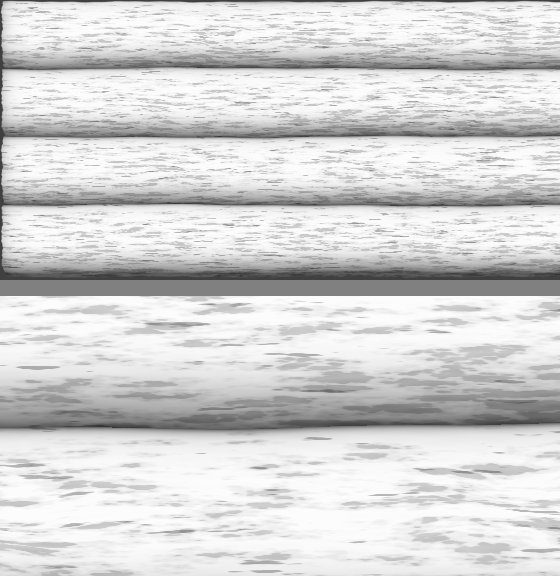
Top: the whole. Bottom: its middle third, enlarged.
Reproduce this texture map procedurally as a WebGL 2 fragment shader.

```glsl
#version 300 es
precision highp float;
// Four stacked whitewashed logs with peeling paint, knots and shaded seams.

uniform vec2 u_resolution;
out vec4 fragColor;

vec2 hash2(vec2 p) {
    return fract(sin(vec2(dot(p, vec2(127.1, 311.7)), dot(p, vec2(269.5, 183.3)))) * 43758.55);
}

// Distance to the nearest scattered cell point
float cellular(vec2 p) {
    vec2 cell = floor(p);
    float nearest = 4.0;
    for (int j = -1; j <= 1; j++) {
        for (int i = -1; i <= 1; i++) {
            vec2 corner = cell + vec2(i, j);
            vec2 d = corner + hash2(corner) - p;
            nearest = min(nearest, dot(d, d));
        }
    }
    return sqrt(nearest);
}

// Layered cells give islands with frayed edges
float flakes(vec2 p) {
    float sum = 0.0, weight = 0.42;
    for (int i = 0; i < 4; i++) {
        sum += weight * cellular(p);
        p = p * vec2(2.2, 1.7) + vec2(17.3, 9.1);
        weight *= 0.66;
    }
    return sum;
}

float waves(float x, float phase) {
    return 0.5 * sin(x * 7.0 + phase) + 0.3 * sin(x * 17.0 + phase * 2.3)
         + 0.2 * sin(x * 41.0 + phase * 3.7);
}

// Rounded log: broad shade below, narrow shade above, f runs bottom to top
float logShade(float f) {
    float under = 0.36 * exp(-f * f * 20.0) + 0.27 * exp(-f * 24.0);
    float above = 0.45 * exp((f - 1.0) * 60.0) + 0.15 * exp((f - 1.0) * 13.0);
    return 0.99 - under - above;
}

void main() {
    vec2 uv = gl_FragCoord.xy / u_resolution;

    // Rows with gently wavering seams
    float t = 4.1 * uv.y - 0.1 + 0.022 * waves(uv.x, floor(uv.y * 4.1 + 0.4) * 2.7);
    float row = clamp(floor(t), 0.0, 3.0);
    float f = clamp(t - row, 0.0, 1.0);
    float shade = logShade(f);

    // Knots bend the grain and loosen the paint around them
    vec2 grain = vec2(uv.x + row * 7.3, uv.y + 0.003 * waves(uv.x * 1.5, row * 5.0));
    float peel = 0.0;
    for (int i = 0; i < 2; i++) {
        vec2 rnd = hash2(vec2(row + 3.0, float(i) * 5.0 + 1.0));
        vec2 knot = vec2((float(i) + 0.2 + 0.6 * rnd.x) * 0.5, 0.25 + 0.4 * rnd.y);
        vec2 d = (vec2(uv.x, f) - knot) / vec2(0.045, 0.16);
        float pull = exp(-dot(d, d));
        grain.y += 0.02 * pull * d.y + 0.012 * pull * d.x;
        peel += pull * (0.05 + 0.03 * sin(length(d) * 13.0));
    }

    // Worn patches gather in clusters, denser low on each log and to the right
    float cluster = 0.48 - cellular(grain * vec2(5.0, 17.0) + 5.0);
    float patches = waves(uv.x * 1.6 + f * 0.5, row * 3.1) * sin(f * 6.0 + uv.x * 5.0 + row * 1.9);
    float wear = 0.265 + 0.1 * (1.0 - f) + 0.04 * patches + 0.13 * cluster + 0.035 * uv.x + peel;
    wear -= 0.08 * smoothstep(0.8, 1.0, f);
    float chipField = flakes(grain * vec2(13.0, 62.0));
    float chip = smoothstep(wear + 0.02, wear - 0.06, chipField);
    float halo = smoothstep(wear + 0.17, wear, chipField);

    // Sparse dark cracks and fine fibres
    float crackField = flakes(grain * vec2(7.0, 56.0) + 31.0);
    float crack = smoothstep(0.245, 0.185, crackField - 0.02 * (1.0 - f));
    float fibre = cellular(grain * vec2(34.0, 130.0)) - 0.45;

    float tone = shade - 0.055 * halo;
    tone *= 1.0 - 0.15 * chip;
    tone *= 1.0 - 0.27 * crack;
    tone += fibre * (0.015 + 0.05 * chip + 0.04 * (1.0 - shade));

    // Ragged dark rim on the left, top and bottom
    float seamNotch = exp(-f * 14.0) + 0.5 * exp((f - 1.0) * 25.0);
    float leftRim = 0.003 + 0.002 * waves(uv.y * 9.0, 1.0) + 0.006 * seamNotch;
    float topRim = 0.005 + 0.003 * waves(uv.x * 4.0, 4.0);
    float bottomRim = 0.009 + 0.003 * waves(uv.x * 3.0, 8.0);
    float inside = min(uv.x - leftRim, 0.5 * min(1.0 - uv.y - topRim, uv.y - bottomRim));
    tone *= 1.0 - 0.2 * exp(-max(uv.x - leftRim, 0.0) * 90.0);
    tone = mix(0.25, tone, smoothstep(-0.001, 0.002, inside));

    fragColor = vec4(vec3(clamp(tone, 0.2, 0.99)), 1.0);
}
```
